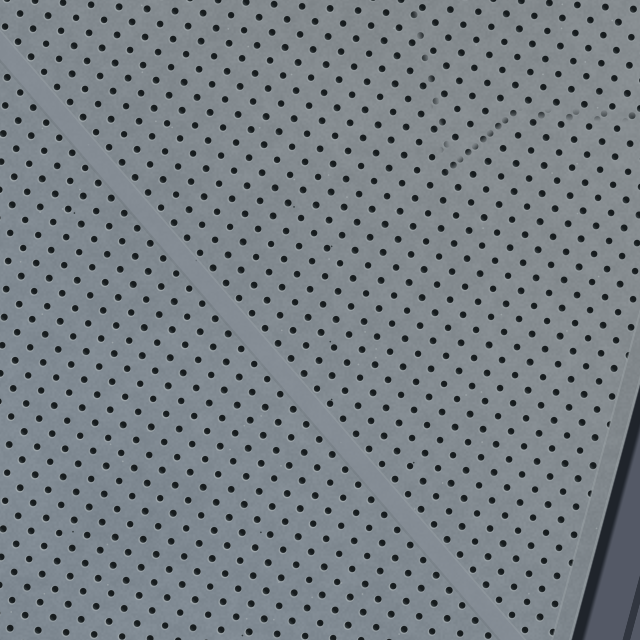
Write a three.js fragment shader that draws this texture.

```glsl
varying vec2 vUv;

const vec2 ANCHOR = vec2(0.5251, 0.5009);
const vec2 ACROSS = vec2(0.02344, 0.02031);
const vec2 ALONG = vec2(0.02031, -0.02357);
const float HOLE_RADIUS = 0.0053;
const float SOFT = 0.0011;
const float SEAM_ROW = -3.8;

const vec3 STEEL_COOL = vec3(0.495, 0.535, 0.570);
const vec3 STEEL_WARM = vec3(0.520, 0.545, 0.560);
const vec3 STRIP = vec3(0.525, 0.555, 0.590);
const vec3 RIM = vec3(0.660, 0.690, 0.700);
const vec3 HOLE_DARK = vec3(0.085, 0.105, 0.115);
const vec3 HOLE_LIT = vec3(0.190, 0.220, 0.230);
const vec3 FRAME = vec3(0.330, 0.350, 0.400);
const vec3 GAP = vec3(0.120, 0.140, 0.170);

float hash(vec2 p) {
  vec3 q = fract(vec3(p.xyx) * 0.1031);
  q += dot(q, q.yzx + 33.33);
  return fract((q.x + q.y) * q.z);
}

float noise(vec2 p) {
  vec2 i = floor(p);
  vec2 f = fract(p);
  f = f * f * (3.0 - 2.0 * f);
  float low = mix(hash(i), hash(i + vec2(1.0, 0.0)), f.x);
  float high = mix(hash(i + vec2(0.0, 1.0)), hash(i + 1.0), f.x);
  return mix(low, high, f.y);
}

float disc(float d, float radius) {
  return 1.0 - smoothstep(radius - SOFT, radius + SOFT, d);
}

float line(float d, float halfWidth) {
  return 1.0 - smoothstep(halfWidth, halfWidth + 0.0015, abs(d));
}

float cross2(vec2 a, vec2 b) {
  return a.x * b.y - a.y * b.x;
}

vec2 toLattice(vec2 p) {
  vec2 d = p - ANCHOR;
  return vec2(cross2(d, ALONG), cross2(ACROSS, d)) / cross2(ACROSS, ALONG);
}

// One perforated sheet, with rows limited to a range
vec3 perforate(vec3 metal, vec2 cell, float firstRow, float lastRow, float rimGain) {
  vec2 id = floor(cell + 0.5);
  id.x = clamp(id.x, firstRow, lastRow);
  vec2 f = cell - id;
  vec2 d = ACROSS * f.x + ALONG * f.y;
  float wear = hash(id + 71.0);
  float radius = HOLE_RADIUS * mix(0.94, 1.04, wear);
  float rim = disc(length(d + vec2(0.0007, 0.0008)), radius + 0.0013);
  float lit = smoothstep(0.0, 0.006, -d.x - d.y) * mix(0.4, 1.0, wear);
  vec3 inside = mix(HOLE_DARK, HOLE_LIT, lit);
  metal = mix(metal, RIM, rim * rimGain * mix(0.6, 1.0, hash(id + 19.0)));
  return mix(metal, inside, disc(length(d), radius));
}

// Signed distance to the overlapping sheet at the upper right
float patchDistance(vec2 p) {
  vec2 d = p - vec2(0.703, 0.733);
  float side = (d.x + d.y / 4.6) * 0.977;
  float base = (d.y - min(d.x * 0.9, 0.087)) * 0.8;
  return min(side, base);
}

vec3 steel(vec2 p) {
  vec3 color = mix(STEEL_COOL, STEEL_WARM, smoothstep(0.3, 1.6, p.x + p.y));
  color += 0.018 * (noise(p * 5.0) - 0.5);
  color += 0.022 * (noise(p * 55.0) - 0.5);
  return color + 0.028 * (noise(p * 300.0) - 0.5);
}

// Sparse pale chips and dark specks
vec3 addSpecks(vec3 color, vec2 p, float count) {
  vec2 id = floor(p * count);
  vec2 center = 0.2 + 0.6 * vec2(hash(id + 5.0), hash(id + 43.0));
  float spot = disc(length(fract(p * count) - center) / count, 0.0012);
  float pick = hash(id + 97.0);
  color = mix(color, RIM, spot * step(0.95, pick) * 0.7);
  return mix(color, HOLE_LIT, spot * step(pick, 0.006));
}

// Outer border, shadow gap and frame, by distance past the sheet edge
vec3 addFrame(vec3 sheet, vec3 metal, float d) {
  vec3 color = mix(sheet, metal * 0.97, smoothstep(-SOFT, SOFT, d));
  color = mix(color, RIM, 0.3 * line(d, 0.0008));
  color = mix(color, RIM, 0.3 * line(d - 0.027, 0.001));
  color = mix(color, GAP, smoothstep(0.028, 0.031, d));
  color = mix(color, FRAME, smoothstep(0.043, 0.052, d));
  return mix(color, GAP, 0.65 * line(d - 0.112, 0.005));
}

void main() {
  vec2 p = vUv;
  vec2 cell = toLattice(p);
  vec3 metal = addSpecks(steel(p), p, 38.0);
  float rimGain = mix(0.75, 0.35, smoothstep(0.5, 1.5, p.x + p.y * 0.6));

  // Raised strip between the two sheets
  float seam = (cell.x - SEAM_ROW) * length(ACROSS);
  vec3 plate = mix(metal, STRIP, 0.65 * (1.0 - smoothstep(0.013, 0.018, abs(seam))));
  plate = mix(plate, RIM, 0.25 * line(seam - 0.015, 0.0006));
  plate = mix(plate, HOLE_LIT, 0.10 * line(seam + 0.016, 0.001));

  vec3 lower = perforate(plate, cell + vec2(0.59, 0.0), -99.0, -4.0, rimGain);
  vec3 upper = perforate(plate, cell, -3.0, 99.0, rimGain);
  vec3 shifted = perforate(plate, cell - vec2(0.55, 0.0), -3.0, 99.0, rimGain);
  upper = mix(upper, shifted, smoothstep(-0.010, 0.010, patchDistance(p)));
  vec3 sheet = seam < 0.0 ? lower : upper;

  float edge = dot(p - vec2(1.0, 0.512), vec2(0.966, -0.259));
  gl_FragColor = vec4(addFrame(sheet, metal, edge), 1.0);
}
```
